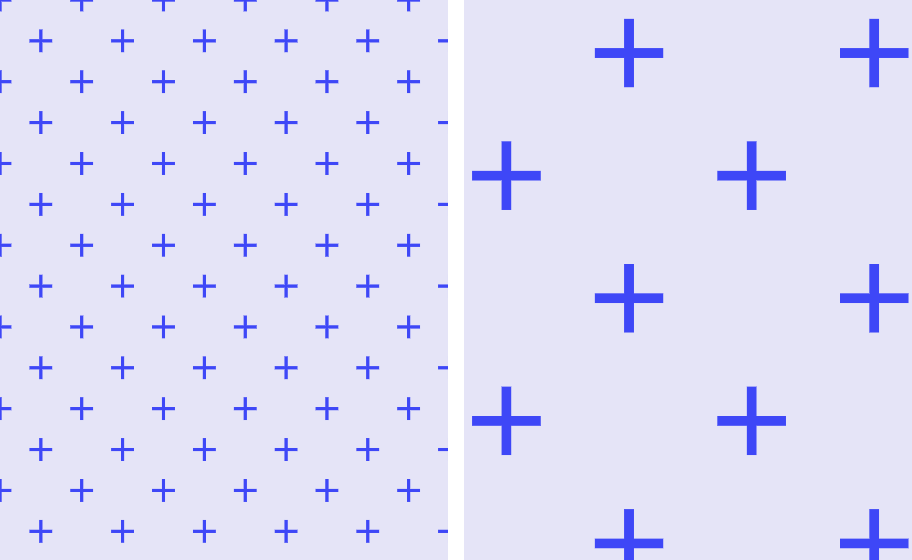
Left: the whole. Right: its middle third, enlarged.
This pattern is drawn by a WebGL 1 fragment shader. Its source:

```glsl
precision highp float;
// Staggered rows of thin blue plus signs on pale lavender.
// Two square lattices, offset by half a cell, are folded into one;
// each plus is the union of two box distances with smoothed edges.
uniform vec2 u_resolution;

float boxDistance(vec2 p, vec2 halfSize) {
  vec2 d = abs(p) - halfSize;
  return length(max(d, 0.0)) + min(max(d.x, d.y), 0.0);
}

float plusDistance(vec2 p, float arm, float halfWidth) {
  return min(boxDistance(p, vec2(arm, halfWidth)),
             boxDistance(p, vec2(halfWidth, arm)));
}

// Offset from the centre of the nearest lattice cell.
vec2 repeatCell(vec2 p, float period) {
  return (fract(p / period + 0.5) - 0.5) * period;
}

void main() {
  // Canvas heights, measured from the upper left corner.
  vec2 p = vec2(gl_FragCoord.x, gl_FragCoord.y - u_resolution.y) / u_resolution.y;
  float pixel = 1.0 / u_resolution.y;
  float period = 0.14596;

  // Corner lattice and its half-cell shifted copy.
  float corners = plusDistance(repeatCell(p, period), 0.0204, 0.0029);
  float centres = plusDistance(repeatCell(p + 0.5 * period, period), 0.0204, 0.0029);
  float ink = 1.0 - smoothstep(-0.5 * pixel, 0.5 * pixel, min(corners, centres));

  vec3 lavender = vec3(0.898, 0.894, 0.967);
  vec3 blue = vec3(0.245, 0.28, 0.97);
  gl_FragColor = vec4(mix(lavender, blue, ink), 1.0);
}
```
